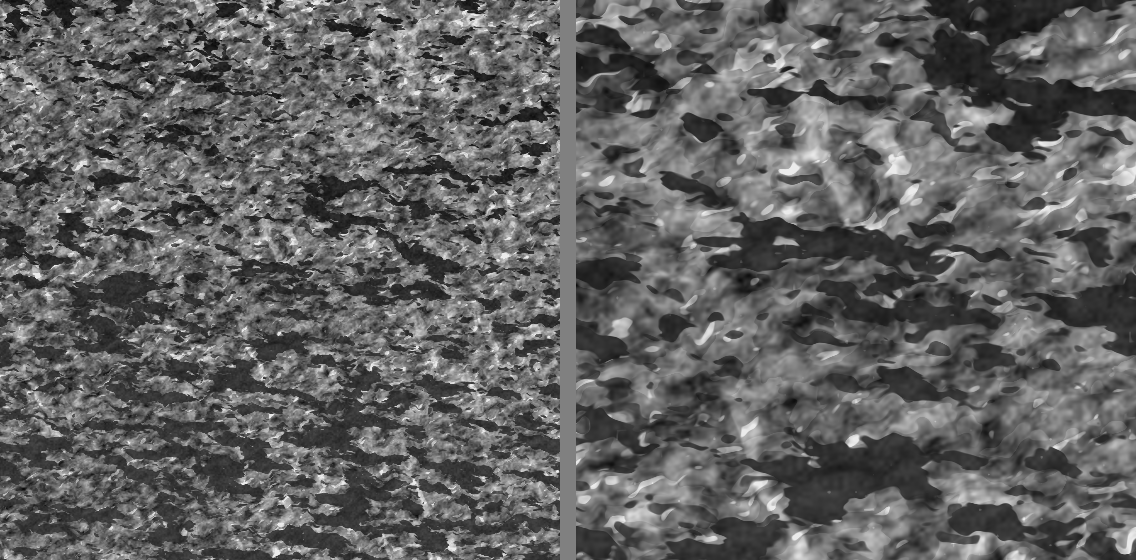
Left, the full canvas; right, a detail of the centre.
Write a Shadertoy shader that draws this texture.

```glsl
// Grey weathered rock: crisp dark hollows stretched sideways over a mottled ground
// with small pale flecks and steep light scuffs. Each layer is rotated, stretched
// fractal noise cut by a soft threshold; the hollows merge towards the bottom.

#define HOLLOW_SCALE vec2(21.0, 50.0)
#define SPECK_SCALE vec2(58.0, 125.0)
#define GRAIN_SCALE vec2(62.0, 105.0)
#define FLECK_SCALE vec2(68.0, 150.0)
#define SCUFF_SCALE vec2(16.0, 55.0)
#define HOLLOW_CUT_TOP 0.335
#define HOLLOW_CUT_BOTTOM 0.475
#define GROUND_GREY 0.395
#define GRAIN_CONTRAST 0.75
#define FLECK_LIGHT 0.26
#define SCUFF_LIGHT 0.20
#define DUST_CONTRAST 0.13

float hash(vec2 cell) {
    vec3 q = fract(vec3(cell.xyx) * 0.1031);
    q += dot(q, q.yzx + 33.33);
    return fract((q.x + q.y) * q.z);
}

float noise(vec2 p) {
    vec2 cell = floor(p);
    vec2 f = fract(p);
    f = f * f * (3.0 - 2.0 * f);
    float low = mix(hash(cell), hash(cell + vec2(1.0, 0.0)), f.x);
    float high = mix(hash(cell + vec2(0.0, 1.0)), hash(cell + vec2(1.0, 1.0)), f.x);
    return mix(low, high, f.y);
}

// A higher gain makes the outlines rougher.
float fbm(vec2 p, int octaves, float gain) {
    float sum = 0.0, total = 0.0, weight = 1.0;
    for (int i = 0; i < octaves; i++) {
        sum += weight * noise(p);
        total += weight;
        weight *= gain;
        p = mat2(0.96, 0.28, -0.28, 0.96) * p * 2.03 + 17.3;
    }
    return sum / total;
}

// A positive angle makes stretched features fall towards the right.
vec2 tilt(vec2 p, float angle) {
    float c = cos(angle), s = sin(angle);
    return mat2(c, s, -s, c) * p;
}

void mainImage(out vec4 fragColor, in vec2 fragCoord) {
    vec2 uv = fragCoord / iResolution.xy;
    vec2 p = fragCoord / iResolution.y;
    float depth = 1.0 - uv.y;

    // Bend the coordinates slightly so that outlines become ragged
    vec2 bend = vec2(noise(p * 24.0 + 3.0), noise(p * 28.0 + 71.0)) - 0.5;
    vec2 fineBend = vec2(noise(p * 105.0 + 9.0), noise(p * 115.0 + 41.0)) - 0.5;
    vec2 q = p + 0.010 * bend + 0.005 * fineBend;

    // Mottled ground, lighter towards the right
    float grain = fbm(tilt(q, -0.35) * GRAIN_SCALE + 31.0, 3, 0.55);
    float broad = fbm(p * 9.0 + 53.0, 3, 0.5);
    float grey = GROUND_GREY + GRAIN_CONTRAST * (grain - 0.5);
    grey += 0.08 * (broad - 0.5) + 0.08 * (uv.x - 0.5);

    // Crisp pale patches with small bright flecks among them
    float patches = fbm(tilt(q, -0.25) * vec2(45.0, 85.0) + 87.0, 3, 0.55);
    grey += 0.09 * smoothstep(0.53, 0.57, patches);
    float fleck = fbm(tilt(q, -0.4) * FLECK_SCALE + 11.0, 2, 0.5);
    float fleckCut = 0.69 - 0.2 * (broad - 0.5) + 0.03 * depth;
    grey += FLECK_LIGHT * smoothstep(fleckCut, fleckCut + 0.07, fleck);

    // Steep light scuffs gathered in a few places
    float scuff = fbm(tilt(q, 1.15) * SCUFF_SCALE + 5.0, 3, 0.5);
    float scuffArea = smoothstep(0.45, 0.75, noise(p * 8.0 + 29.0) + 0.15 * (uv.x - 0.5));
    grey += SCUFF_LIGHT * scuffArea * smoothstep(0.58, 0.74, scuff);

    // Dark hollows and their small specks
    float cut = mix(HOLLOW_CUT_TOP, HOLLOW_CUT_BOTTOM, smoothstep(0.15, 1.0, depth));
    cut += 0.09 * (noise(p * vec2(5.0, 9.0) + 63.0) - 0.5);
    float hollowNoise = fbm(tilt(q, 0.12) * HOLLOW_SCALE, 4, 0.58);
    float hollow = 1.0 - smoothstep(cut - 0.02, cut + 0.02, hollowNoise);
    float speckNoise = fbm(tilt(q, 0.1) * SPECK_SCALE + 47.0, 2, 0.5);
    float speck = 1.0 - smoothstep(0.22, 0.28, speckNoise);
    float hollowGrey = mix(0.115, 0.22, smoothstep(0.05, 0.85, depth));
    hollowGrey += 0.16 * (grain - 0.5);
    grey = mix(grey, hollowGrey, max(hollow, 0.8 * speck));

    // Fine dust over everything
    float dust = noise(p * 330.0) - 0.5;
    grey += DUST_CONTRAST * dust * mix(1.0, 0.5, hollow);
    grey += 0.25 * smoothstep(0.94, 0.99, noise(p * 190.0 + 7.0)) * depth;

    fragColor = vec4(vec3(clamp(grey, 0.04, 0.92)), 1.0);
}
```
